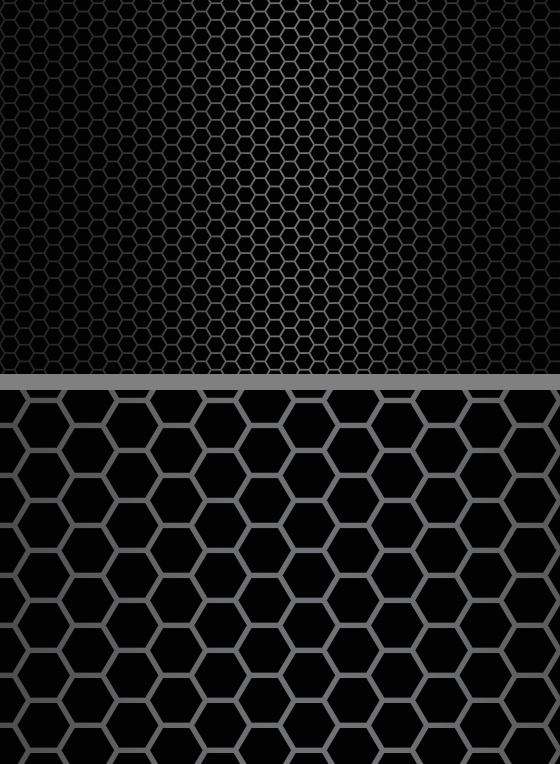
Top, the full canvas; bottom, a detail of the centre.
Reproduce this pattern procedurally as a Shadertoy shader.

```glsl
// Dark honeycomb mesh: flat-topped hexagonal holes outlined by thin grey wires.
// The nearest cell of two interleaved lattices gives the distance to the wire;
// a soft vertical band of light brightens the wires near the middle.

const float ROWS         = 22.45;               // cells over the canvas height
const float STRETCH      = 1.0215;              // slight widening of each cell
const vec2  CELL_ORIGIN  = vec2(0.0258, 0.2687); // a cell centre, from mid-canvas
const float WIRE_WIDTH   = 0.108;               // fraction of the row pitch
const float LIGHT_CENTER = 0.525;               // fraction of the canvas width
const float LIGHT_SPREAD = 0.235;
const vec3  HOLE_COLOR   = vec3(0.006);
const vec3  WIRE_DIM     = vec3(0.150, 0.146, 0.146);
const vec3  WIRE_BRIGHT  = vec3(0.440, 0.445, 0.455);

const vec2 LATTICE = vec2(1.7320508, 1.0);

// Offset from the centre of the nearest hexagon, with unit row pitch
vec2 hexOffset(vec2 p) {
    vec2 a = mod(p + 0.5 * LATTICE, LATTICE) - 0.5 * LATTICE;
    vec2 b = mod(p, LATTICE) - 0.5 * LATTICE;
    return dot(a, a) < dot(b, b) ? a : b;
}

// Distance from a point in a hexagon to its nearest side
float hexEdgeDistance(vec2 offset) {
    vec2 q = abs(offset);
    return 0.5 - max(q.y, dot(q, vec2(0.8660254, 0.5)));
}

void mainImage(out vec4 fragColor, in vec2 fragCoord) {
    vec2 uv = fragCoord / iResolution.xy;
    vec2 p = (fragCoord - 0.5 * iResolution.xy) / iResolution.y;
    p = (p - CELL_ORIGIN) * ROWS / vec2(STRETCH, 1.0);

    // Antialiased wire coverage
    float pixel = ROWS / iResolution.y;
    float edge = hexEdgeDistance(hexOffset(p));
    float wire = clamp((0.5 * WIRE_WIDTH - edge) / pixel + 0.5, 0.0, 1.0);

    // Band of light across the mesh
    float fromLight = (uv.x - LIGHT_CENTER) / LIGHT_SPREAD;
    float light = exp(-fromLight * fromLight);
    vec3 wireColor = mix(WIRE_DIM, WIRE_BRIGHT, light);

    fragColor = vec4(mix(HOLE_COLOR, wireColor, wire), 1.0);
}
```
